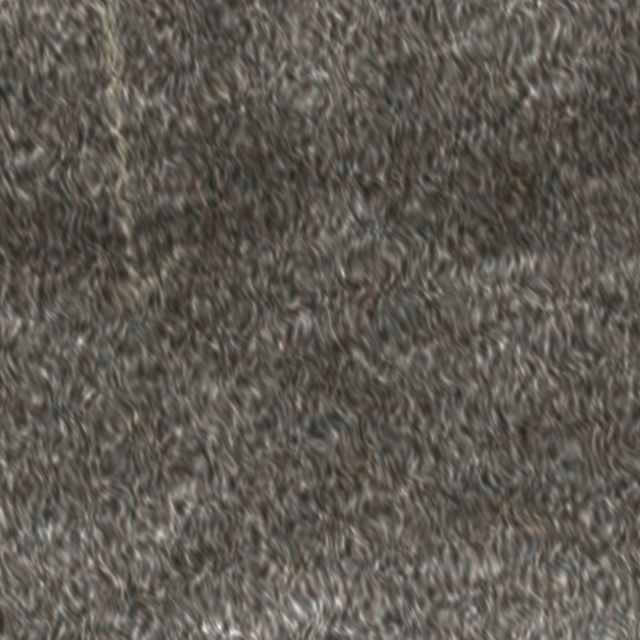
Write a WebGL 1 fragment shader that draws this texture.

```glsl
precision highp float;
// Short grey-brown pile with leaning fibres, soft shading and one pale scuffed hook.

uniform vec2 u_resolution;

#define BASE_TONE 0.338
#define GRAIN_CONTRAST 0.19
#define SHADE_CONTRAST 0.065
#define FIBRE_FREQ vec2(92.0, 37.0)
#define LEAN_MAIN 0.33
#define LEAN_CROSS -0.12
#define WARMTH vec3(0.020, 0.0, -0.027)
#define SCUFF_COLOR vec3(0.63, 0.60, 0.52)
#define SCUFF_WIDTH 0.0095
#define SCUFF_STRENGTH 0.72

// Random vector in -1..1 per lattice cell
vec2 hash2(vec2 cell) {
  vec3 q = fract(cell.xyx * vec3(0.1031, 0.1030, 0.0973));
  q += dot(q, q.yzx + 33.33);
  return fract((q.xx + q.yz) * q.zy) * 2.0 - 1.0;
}

// Gradient noise scaled to roughly unit deviation
float noise(vec2 p) {
  vec2 i = floor(p);
  vec2 f = p - i;
  vec2 w = f * f * f * (f * (f * 6.0 - 15.0) + 10.0);
  vec2 e = vec2(1.0, 0.0);
  float a = dot(hash2(i), f);
  float b = dot(hash2(i + e.xy), f - e.xy);
  float c = dot(hash2(i + e.yx), f - e.yx);
  float d = dot(hash2(i + e.xx), f - e.xx);
  return 5.5 * mix(mix(a, b, w.x), mix(c, d, w.x), w.y);
}

// Noise stretched along a direction leaning left of vertical
float fibres(vec2 p, float lean, vec2 freq, float seed) {
  float c = cos(lean);
  float s = sin(lean);
  vec2 q = vec2(c * p.x + s * p.y, c * p.y - s * p.x);
  return noise(q * freq + seed);
}

float segmentDistance(vec2 p, vec2 a, vec2 b) {
  vec2 d = b - a;
  return length(p - a - d * clamp(dot(p - a, d) / dot(d, d), 0.0, 1.0));
}

float softStroke(float dist, float width) {
  return exp(-dist * dist / (width * width));
}

// Broad light and dark areas of the pile
float shading(vec2 p) {
  float nearLight = 0.17 * (1.0 - smoothstep(0.06, 0.25, p.y));
  float farLight = 0.07 * smoothstep(0.8, 1.0, p.y);
  float darkBand = 0.17 * softStroke(p.y - 0.60 - 0.19 * p.x, 0.12);
  float patches = noise(p * vec2(4.0, 7.0) + 71.3) + 0.7 * noise(p * vec2(11.0, 14.0) + 23.7);
  return nearLight + farLight - darkBand + SHADE_CONTRAST * patches;
}

void main() {
  vec2 p = gl_FragCoord.xy / min(u_resolution.x, u_resolution.y);

  // Fibres: two leans blended by region, plus finer strands and small clumps
  vec2 bent = p + 0.003 * vec2(noise(p * 17.0 + 5.1), noise(p * 17.0 + 47.9));
  float region = smoothstep(-1.2, 1.2, noise(p * 9.0 + 13.4));
  float mainPile = fibres(bent, LEAN_MAIN, FIBRE_FREQ, 31.7);
  float crossPile = fibres(bent, LEAN_CROSS, FIBRE_FREQ * 1.1, 157.2);
  float strands = fibres(bent, LEAN_MAIN + 0.12, FIBRE_FREQ * 1.65, 263.5);
  float clumps = noise(p * vec2(42.0, 30.0) + 89.6);
  float grain = mix(0.85, 0.5, region) * mainPile + mix(0.35, 0.7, region) * crossPile
              + 0.48 * strands + 0.28 * clumps;

  // Lit tone with warm and cool flecks
  float tone = BASE_TONE * exp(GRAIN_CONTRAST * grain + shading(p));
  float fleck = 0.007 * noise(p * vec2(48.0, 32.0) + 311.8) + 0.004 * noise(p * 13.0 + 19.2);
  vec3 color = vec3(tone) + WARMTH + fleck * vec3(1.0, -0.1, -0.8);

  // Scuff: a tapering line that ends in a short hook
  vec2 top = vec2(0.166, 1.02);
  vec2 bend = vec2(0.198, 0.66);
  vec2 foot = vec2(0.210, 0.535);
  vec2 tip = vec2(0.285, 0.597);
  vec2 frayed = p + vec2(0.0018 * mainPile, 0.0);
  float taper = mix(0.85, 1.3, smoothstep(0.75, 1.0, p.y));
  float line = softStroke(segmentDistance(frayed, top, bend), SCUFF_WIDTH * taper);
  float shaft = 0.6 * softStroke(segmentDistance(frayed, bend, foot), SCUFF_WIDTH * 1.1);
  float hook = 0.62 * softStroke(segmentDistance(frayed, foot, tip), SCUFF_WIDTH * 1.5);
  float smudge = 0.22 * softStroke(length((p - vec2(0.365, 0.768)) * vec2(1.0, 1.4)), 0.035);
  float scuff = max(max(line, shaft), max(hook, smudge));
  float cover = SCUFF_STRENGTH * scuff * clamp(0.88 + 0.16 * grain, 0.3, 1.2);
  vec3 scuffColor = SCUFF_COLOR * (1.0 + 0.09 * grain);
  color = mix(color, scuffColor, clamp(cover, 0.0, 1.0));

  gl_FragColor = vec4(clamp(color, 0.0, 1.0), 1.0);
}
```
